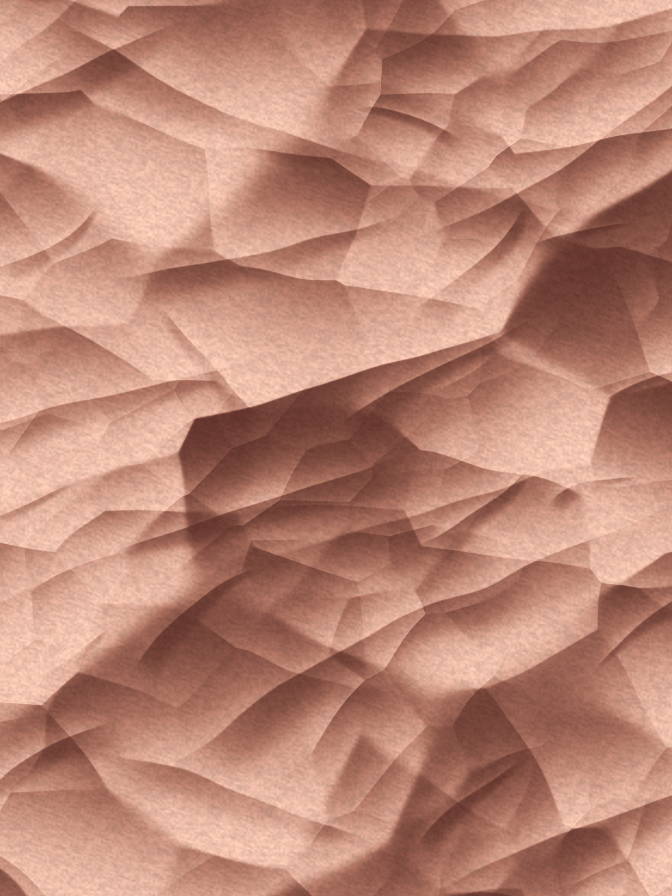
Give the GLSL for this texture, as a Shadertoy shader.

```glsl
// Crumpled terracotta paper lit from above: facets of several sizes, each
// brightening towards its lower ridge, are crossed by tapered sharp folds.
// The summed relief light is toned through three colours and given a fibre grain.

const vec3 SHADOW_COLOUR = vec3(0.38, 0.20, 0.17);
const vec3 PAPER_COLOUR  = vec3(0.68, 0.45, 0.38);
const vec3 LIGHT_COLOUR  = vec3(0.97, 0.79, 0.71);
const float CONTRAST = 1.8;
const int   FOLD_COUNT = 28;
const float FOLD_MIN = 0.07;       // half lengths, in canvas widths
const float FOLD_MAX = 0.45;
const float FOLD_LIGHT = 0.26;
const float FOLD_SHADE = 0.32;
const float FOLD_EDGE = 0.0018;
const float SOFT_CREASE = 14.0;    // facet edge steepness, blurred to crisp
const float CRISP_CREASE = 240.0;
const float GRAIN = 0.10;

vec2 hash2(vec2 p) {
    vec3 q = fract(p.xyx * vec3(0.1031, 0.1030, 0.0973));
    q += dot(q, q.yzx + 33.33);
    return fract((q.xx + q.yz) * q.zy);
}

// Two independent smooth value noises
vec2 noise2(vec2 p) {
    vec2 cell = floor(p), f = fract(p);
    f = f * f * (3.0 - 2.0 * f);
    vec2 low  = mix(hash2(cell), hash2(cell + vec2(1, 0)), f.x);
    vec2 high = mix(hash2(cell + vec2(0, 1)), hash2(cell + vec2(1, 1)), f.x);
    return mix(low, high, f.y);
}

// Coordinates along and across a direction
vec2 align(vec2 p, float angle) {
    float c = cos(angle), s = sin(angle);
    return vec2(c * p.x + s * p.y, c * p.y - s * p.x);
}

// Tilted facets, blended over edges that vary from soft to crisp
float facets(vec2 p, float angle, vec2 size, float seed) {
    vec2 q = align(p, angle) / size + seed;
    vec2 cell = floor(q);
    float crisp = smoothstep(0.2, 0.6, noise2(q * 1.3 + 7.0).x);
    float steep = SOFT_CREASE * pow(CRISP_CREASE / SOFT_CREASE, crisp);
    float nearest = 8.0;
    vec2 sum = vec2(0);
    for (int y = -1; y <= 1; y++)
    for (int x = -1; x <= 1; x++) {
        vec2 id = cell + vec2(x, y);
        vec2 away = q - id - 0.1 - 0.8 * hash2(id);
        vec2 rnd = hash2(id + 51.7);
        float d = length(away) - 0.2 * rnd.y;
        float tone = dot(away, vec2(1.3 * (rnd.x - 0.5), -0.9)) + 0.5 * (rnd.y - 0.5);
        float closest = min(nearest, d);
        sum = sum * exp(steep * (closest - nearest))
            + vec2(tone, 1.0) * exp(steep * (closest - d));
        nearest = closest;
    }
    return sum.x / sum.y;
}

// One ridge: glow above, a bounded shadow below, narrowing to a point
float fold(vec2 p, float index) {
    vec2 a = hash2(vec2(index, 3.7)), b = hash2(vec2(index, 19.3));
    vec2 centre = fract(index * vec2(0.7549, 0.5698) + 0.31) * vec2(1.1, 1.45) - 0.05;
    float angle = a.x < 0.65 ? mix(0.1, 0.8, a.x / 0.65) : mix(-1.0, -0.05, (a.x - 0.65) / 0.35);
    float reach = mix(FOLD_MIN, FOLD_MAX, a.y * a.y);
    vec2 q = align(p - centre, angle) / reach;
    q.y += (b.x - 0.5) * 0.5 * q.x * q.x;
    float taper = 0.5 + 0.5 * q.x * (b.y < 0.5 ? -1.0 : 1.0);
    float width = 0.08 + 0.36 * clamp(taper, 0.0, 1.0);
    float envelope = 1.0 - smoothstep(0.5, 1.0, abs(q.x));
    float across = q.y / width;
    float wobble = 0.5 * (noise2(p * 9.0 + index).x - 0.5);
    float glow = FOLD_LIGHT * exp(-max(across, 0.0) / 0.8);
    float shade = -FOLD_SHADE * (1.0 - smoothstep(0.35, 1.0, wobble - across));
    float edge = FOLD_EDGE / reach;
    return envelope * mix(shade, glow, smoothstep(-edge, edge, q.y));
}

void mainImage(out vec4 fragColor, in vec2 fragCoord) {
    vec2 p = fragCoord / iResolution.x;

    // Slightly bent sheet
    vec2 bent = p + 0.09 * (noise2(p * 2.5 + 4.0) - 0.5)
                  + 0.014 * (noise2(p * 11.0) - 0.5);

    // Broad, middle and local small facets
    float relief = facets(bent, 0.36, vec2(0.48, 0.30), 13.0);
    relief += 0.5 * facets(bent, -0.30, vec2(0.22, 0.17), 37.0);
    float crumpled = smoothstep(0.42, 0.72, noise2(p * 3.2 + 21.0).y);
    relief += 0.38 * crumpled * facets(bent, 0.75, vec2(0.12, 0.08), 71.0);
    relief += 0.5 * (noise2(p * 1.8 + 9.0).x - 0.5);

    // Scattered folds
    for (int i = 0; i < FOLD_COUNT; i++) relief += fold(bent, float(i));

    // Tone curve
    float light = tanh(CONTRAST * relief);
    vec3 colour = light < 0.0 ? mix(PAPER_COLOUR, SHADOW_COLOUR, -light)
                              : mix(PAPER_COLOUR, LIGHT_COLOUR, light);

    // Paper fibres
    vec2 along = align(p, -0.35);
    float fibre = noise2(along * vec2(110.0, 290.0)).x + noise2(p * 310.0).y - 1.0;
    colour *= 1.0 + GRAIN * fibre;

    fragColor = vec4(clamp(colour, 0.0, 1.0), 1.0);
}
```
